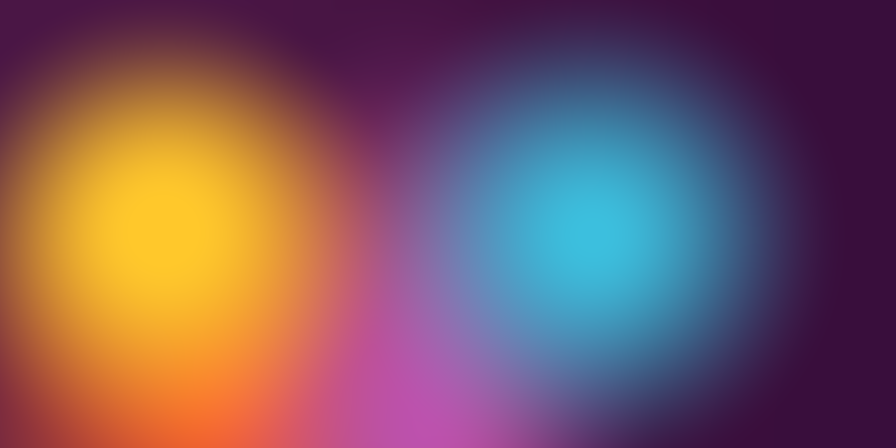
This background is drawn by a Shadertoy shader. Its source:

```glsl
// Soft colour glows on a dark plum ground: orange, magenta, blue and yellow.
// Each glow is an elliptical distance turned into a smooth falloff, and the
// glows are blended over one another from back to front.

const vec3 PLUM_LEFT  = vec3(0.29, 0.085, 0.27);
const vec3 PLUM_RIGHT = vec3(0.225, 0.055, 0.235);
const vec3 ORANGE     = vec3(0.99, 0.39, 0.17);
const vec3 MAGENTA    = vec3(0.74, 0.32, 0.68);
const vec3 BLUE       = vec3(0.235, 0.75, 0.87);
const vec3 YELLOW     = vec3(1.00, 0.785, 0.17);

// Coverage of a glow: 1 within the core fraction, easing to 0 at its radius.
float glow(vec2 p, vec2 center, vec2 radius, float core) {
    float d = length((p - center) / radius);
    return 1.0 - smoothstep(core, 1.0, d);
}

void mainImage(out vec4 fragColor, in vec2 fragCoord) {
    // Canvas units: height is 1, width is 2 on a two-to-one canvas.
    vec2 uv = fragCoord / iResolution.xy;
    vec2 p = uv * vec2(2.0, 1.0);

    // Plum ground, darker toward the right
    vec3 color = mix(PLUM_LEFT, PLUM_RIGHT, smoothstep(0.2, 0.9, uv.x));

    // Broad warm glows rising from the lower edge
    color = mix(color, ORANGE, glow(p, vec2(0.53, 0.12), vec2(0.82), 0.0));
    color = mix(color, MAGENTA, glow(p, vec2(0.95, 0.06), vec2(0.55, 1.0), 0.0));

    // Bright discs in front
    color = mix(color, BLUE, glow(p, vec2(1.323, 0.475), vec2(0.58), 0.03));
    color = mix(color, YELLOW, glow(p, vec2(0.365, 0.485), vec2(0.55), 0.11));

    fragColor = vec4(color, 1.0);
}
```
